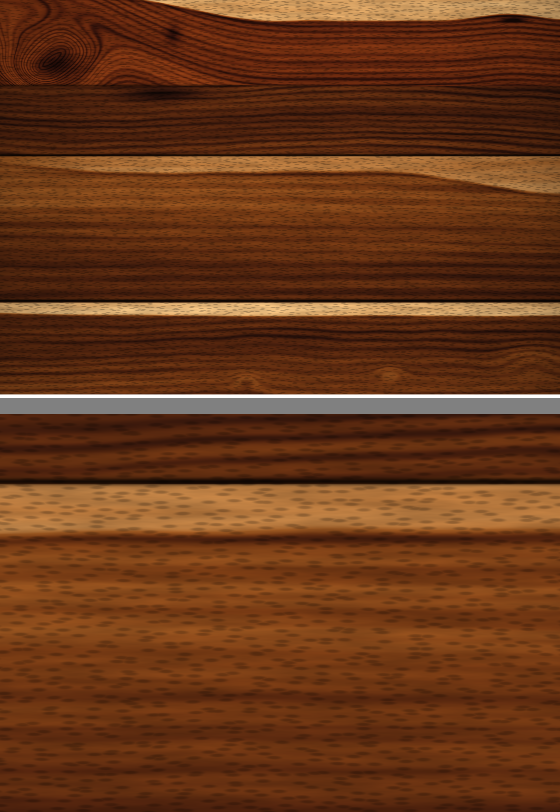
Top: the whole. Bottom: its middle third, enlarged.
Write a WebGL 1 fragment shader that draws this texture.

```glsl
precision highp float;
// Stacked rosewood planks with dark grain lines, knots and pale sapwood edges.
uniform vec2 u_resolution;

const vec3 INK = vec3(0.07, 0.03, 0.02);
const vec3 UMBER = vec3(0.17, 0.07, 0.04);
const vec3 RUSSET = vec3(0.30, 0.13, 0.05);
const vec3 CHESTNUT = vec3(0.43, 0.21, 0.07);
const vec3 HONEY = vec3(0.57, 0.32, 0.12);
const vec3 SAPWOOD = vec3(0.78, 0.58, 0.35);
const vec3 CREAM = vec3(0.92, 0.77, 0.54);

vec2 hash2(vec2 p) {
  vec2 q = vec2(dot(p, vec2(127.1, 311.7)), dot(p, vec2(269.5, 183.3)));
  return fract(sin(q) * 43758.5);
}

// Cellular noise: distance to the nearest scattered point.
float cells(vec2 p) {
  vec2 cell = floor(p);
  float nearest = 2.0;
  for (int j = -1; j <= 1; j++) {
    for (int i = -1; i <= 1; i++) {
      vec2 c = cell + vec2(float(i), float(j));
      nearest = min(nearest, length(c + hash2(c) - p));
    }
  }
  return nearest;
}

// Layered sines, roughly -1 to 1.
float waves(vec2 p) {
  float sum = 0.0;
  float amp = 0.5;
  for (int i = 0; i < 5; i++) {
    sum += amp * sin(p.x + 1.7 * sin(p.y * 0.8 + float(i)));
    p = mat2(1.2, 1.3, -1.3, 1.2) * p + 2.3;
    amp *= 0.6;
  }
  return sum;
}

// Soft round spot, 1 at its centre.
float spot(vec2 p, vec2 centre, vec2 size) {
  vec2 q = (p - centre) / size;
  return exp(-dot(q, q));
}

// Thin dark growth lines of uneven strength along a grain depth.
float rings(float depth, float x, float freq) {
  float phase = depth * freq + 1.6 * waves(vec2(x * 1.3, depth * freq * 0.09));
  float line = 0.5 + 0.5 * sin(phase);
  float strength = 0.6 + 0.4 * waves(vec2(x * 2.0 + 4.0, depth * freq * 0.13));
  return line * line * strength;
}

// Tone of figured wood: broad streaks minus growth lines.
float figure(float depth, float x, float freq, float base, float contrast) {
  float streak = waves(vec2(x * 1.5 + base, depth * freq * 0.15));
  return base + 0.55 * streak - contrast * rings(depth, x, freq);
}

// Colour ramp from ink (0) to cream (6).
vec3 wood(float tone) {
  vec3 c = mix(INK, UMBER, clamp(tone, 0.0, 1.0));
  c = mix(c, RUSSET, clamp(tone - 1.0, 0.0, 1.0));
  c = mix(c, CHESTNUT, clamp(tone - 2.0, 0.0, 1.0));
  c = mix(c, HONEY, clamp(tone - 3.0, 0.0, 1.0));
  c = mix(c, SAPWOOD, clamp(tone - 4.0, 0.0, 1.0));
  return mix(c, CREAM, clamp(tone - 5.0, 0.0, 1.0));
}

float below(float edge, float y, float blur) {
  return smoothstep(edge - blur, edge + blur, y);
}

void main() {
  vec2 p = vec2(gl_FragCoord.x, u_resolution.y - gl_FragCoord.y) / u_resolution.y;
  float px = 0.7 / u_resolution.y;
  float x = p.x;
  float y = p.y;
  float meander = 0.006 * waves(vec2(x * 4.0, y * 8.0));
  float sap = 5.1 + 0.3 * waves(vec2(x * 5.0, y * 90.0));

  // Top plank: sweeping grain, a swirling knot and a sapwood edge.
  float edge = 0.065 * smoothstep(0.26, 0.7, x) - 0.01
             - 0.018 * spot(p, vec2(1.28, y), vec2(0.1)) + meander * 0.5;
  vec2 toKnot = (p - vec2(0.13, 0.15)) * vec2(0.75, 1.0);
  float swirl = length(toKnot + 0.02 * sin(toKnot.yx * 50.0));
  float sweep = y - 0.6 * edge + 0.17 * exp(-x * x * 9.0) + meander;
  float depth = mix(sweep, swirl, spot(p, vec2(0.13, 0.15), vec2(0.14, 0.12)));
  float tone = figure(depth, x, 430.0, 2.75, 1.9);
  tone -= 1.8 * spot(p, vec2(0.15, 0.165), vec2(0.05, 0.03));
  tone -= 1.6 * spot(p, vec2(0.435, 0.085), vec2(0.02, 0.025));
  tone -= 1.2 * below(edge - 0.004, y, 0.003) * (1.0 - below(edge + 0.006, y, 0.005));
  tone = mix(sap, tone, below(edge, y, 0.004));
  tone -= 3.0 * spot(p, vec2(1.29, 0.05), vec2(0.03, 0.006));
  vec3 col = wood(tone) * mix(vec3(1.0), vec3(1.12, 0.95, 0.95), below(edge, y, 0.004));

  // Second plank: dark, with rolling grain and a black blemish.
  depth = y - 0.016 * sin(x * 4.6 + 0.6) + 1.6 * meander;
  tone = figure(depth, x, 370.0, 2.1 + 0.4 * smoothstep(0.25, 0.37, y), 1.8);
  tone -= 1.8 * spot(p, vec2(0.41, 0.235), vec2(0.1, 0.02));
  col = mix(col, wood(tone), below(0.216 + 0.3 * meander, y, px));

  // Third plank: broad honey stripes darkening downwards under a pale band.
  float band = 0.433 + 0.06 * smoothstep(0.95, 1.45, x) - 0.025 * exp(-x * 6.0) + meander;
  depth = y - 0.2 * (band - 0.43) * (0.76 - y) / 0.3 + 0.7 * meander;
  tone = figure(depth, x, 190.0, 3.75 - 1.5 * smoothstep(0.48, 0.75, y), 1.2);
  tone -= 0.45 * rings(depth, x + 3.0, 520.0);
  tone -= 0.9 * spot(p, vec2(x, band + 0.003), vec2(0.004));
  float pale = 4.45 + 0.35 * waves(vec2(x * 2.0, y * 60.0)) - 0.7 * exp(-x * 5.0);
  tone = mix(pale, tone, below(band, y, 0.006));
  col = mix(col, wood(tone), below(0.392, y, px));

  // Bottom plank: sapwood strip above mottled grain bending round knots.
  float eyes = spot(p, vec2(0.62, 0.955), vec2(0.035, 0.02))
             + spot(p, vec2(0.98, 0.938), vec2(0.035, 0.02))
             + spot(p, vec2(1.34, 0.905), vec2(0.07, 0.04));
  depth = y + 0.03 * eyes + 2.0 * meander;
  tone = figure(depth, x, 310.0, 2.2 + 0.7 * smoothstep(0.81, 0.95, y) + 0.6 * eyes, 1.5);
  tone = mix(sap + 0.3, tone, below(0.794 - 0.006 * exp(-x * 4.0) + 0.4 * meander, y, 0.004));
  col = mix(col, wood(tone), below(0.76, y, px));

  // Seams, fine pores and light falling off to the sides.
  float seam = 0.8 * spot(p, vec2(x, 0.39), vec2(0.003)) + 0.9 * spot(p, vec2(x, 0.756), vec2(0.004))
             + 0.5 * spot(p, vec2(x, 0.215), vec2(0.003)) * smoothstep(0.9, 0.3, x);
  float pores = smoothstep(0.4, 0.1, cells(vec2(x * 45.0, (y + meander) * 190.0)));
  float fibre = waves(vec2(x * 30.0, y * 260.0));
  float light = 1.06 - 0.22 * pow(abs(2.0 * x * u_resolution.y / u_resolution.x - 1.0), 2.5);
  col *= (1.0 - seam) * (1.0 - 0.22 * pores) * (1.0 + 0.09 * fibre) * light;

  // White margin along the foot.
  gl_FragColor = vec4(mix(col, vec3(1.0), below(0.991, y, px)), 1.0);
}
```
